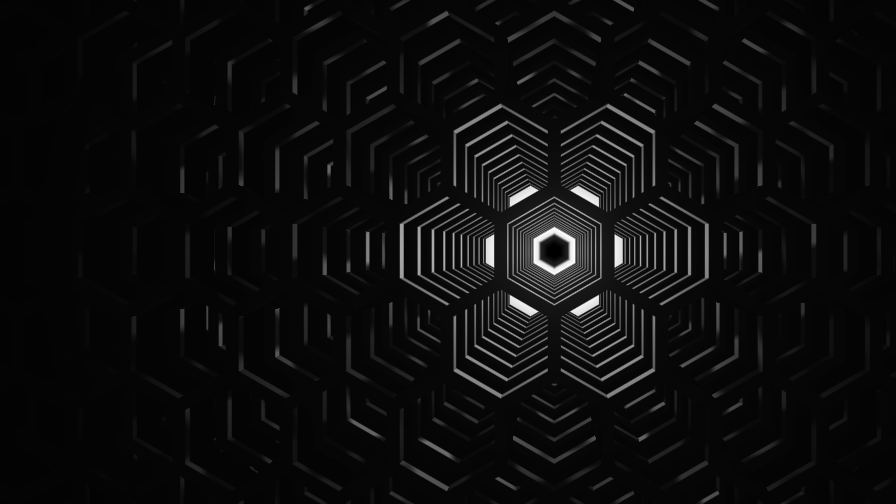
Write a WebGL 2 fragment shader that draws this background.

```glsl
#version 300 es
precision highp float;

uniform vec2 u_resolution;
out vec4 fragColor;

const float SPACING = 0.213;     // distance between neighbouring cells
const float APOTHEM = 0.0935;    // half width of a cell opening
const float LAYER_STEP = 0.13;   // depth between two grids
const float WALL_DEPTH = 0.085;
const float LIT_DEPTH = 0.026;   // lit strip along the front of a wall
const float LIT_WIDTH = 0.0095;  // widest strip
const int LAYERS = 10;

const vec2 AXES[3] = vec2[3](vec2(1.0, 0.0), vec2(0.5, 0.866), vec2(-0.5, 0.866));

float hash(vec2 p, float seed) {
    return fract(sin(dot(p, vec2(127.1, 311.7)) + seed * 17.3) * 437.58);
}

// Soft coverage of the region where d is positive
float cover(float d, float width) {
    return clamp(0.5 + d / width, 0.0, 1.0);
}

float hexRadius(vec2 p) {
    float r = 0.0;
    for (int i = 0; i < 3; i++) r = max(r, abs(dot(p, AXES[i])));
    return r;
}

// Centre of the hexagonal cell that holds p
vec2 cellCentre(vec2 p, float spacing) {
    vec2 size = spacing * vec2(1.0, 1.732);
    vec2 a = round(p / size) * size;
    vec2 b = (floor(p / size) + 0.5) * size;
    return distance(p, a) < distance(p, b) ? a : b;
}

// Depth at which the view ray meets a cell wall, and its slope to that wall
vec2 wallHit(vec2 local, vec2 ray, float apothem) {
    vec2 hit = vec2(1e4, 1.0);
    for (int i = 0; i < 3; i++) {
        float along = dot(ray, AXES[i]);
        float slope = max(abs(along), 1e-4);
        float depth = (apothem - dot(local, AXES[i]) * sign(along)) / slope;
        if (depth < hit.x) hit = vec2(depth, slope);
    }
    return hit;
}

// Light that reaches the walls, wider to the left than to the right
float wallLight(vec2 p) {
    float sides = smoothstep(-1.05, -0.4, p.x) * (1.0 - smoothstep(0.1, 0.85, p.x));
    return sides * (0.6 * exp(-0.9 * abs(p.y)) + 0.25 * exp(-7.0 * length(p)));
}

// Layered sines that break the strips into pieces
float breakup(vec2 p, float seed) {
    float waves = sin(dot(p, vec2(23.0, 41.0)) + seed * 2.1)
                + sin(dot(p, vec2(-37.0, 29.0)) + seed * 4.7);
    return smoothstep(-0.7, 0.5, waves);
}

// Lamp behind the last grid, with a dark hexagonal core
float backLight(vec2 p, float pixel) {
    float r = length(p);
    float lamp = 1.2 * exp(-r * r / 0.04) + 0.12 * exp(-2.0 * r);
    float core = hexRadius(p);
    float ring = smoothstep(0.0255, 0.031 + pixel, core);
    return mix(0.12 * smoothstep(0.01, 0.027, core), min(lamp, 0.92), ring);
}

void main() {
    float pixel = 1.0 / u_resolution.y;
    vec2 p = (gl_FragCoord.xy - 0.5 * u_resolution) * pixel - vec2(0.211, 0.002);
    float r = length(p);

    float light = wallLight(p);
    float faceTone = 0.013 + 0.026 * exp(-1.8 * r) + 0.03 * exp(-r * r / 0.03);
    float shade = 0.0;
    float clearView = 1.0;

    // Grids from front to back
    for (int i = 0; i < LAYERS; i++) {
        float z = 1.0 + LAYER_STEP * float(i);
        float blur = 1.3 * pixel * z;
        vec2 q = p * z;
        vec2 centre = cellCentre(q, SPACING);
        vec2 local = q - centre;

        // Dark front face
        float face = cover(hexRadius(local) - APOTHEM, blur);
        shade += clearView * face * faceTone;
        clearView *= 1.0 - face;

        // Inner wall with its lit strip, broken in the outer cells
        vec2 hit = wallHit(local, p, APOTHEM);
        float wall = cover((WALL_DEPTH - hit.x) * hit.y, blur);
        float litWidth = min(LIT_DEPTH * hit.y, LIT_WIDTH);
        float strip = cover(litWidth - hit.x * hit.y, blur);
        float outer = smoothstep(1.2, 1.6, length(centre) / SPACING);
        float facing = pow(clamp(hit.y / max(r, 1e-4), 0.0, 1.0), mix(0.9, 2.8, outer));
        float variation = mix(0.25, 0.95, hash(round(centre / SPACING * 4.0), float(i)));
        variation *= mix(0.15, 1.0, breakup(q, float(i)));
        float stripTone = light * facing * mix(1.0, variation, outer);
        shade += clearView * wall * (0.8 * faceTone + strip * stripTone);
        clearView *= 1.0 - wall;
    }

    shade += clearView * backLight(p, pixel);

    // Halo outside the lamp ring
    float halo = 0.09 * exp(-r * r / 0.004) + 0.04 * exp(-r * r / 0.02);
    shade += halo * smoothstep(0.03, 0.045, hexRadius(p));
    fragColor = vec4(vec3(clamp(shade, 0.0, 1.0)), 1.0);
}
```
